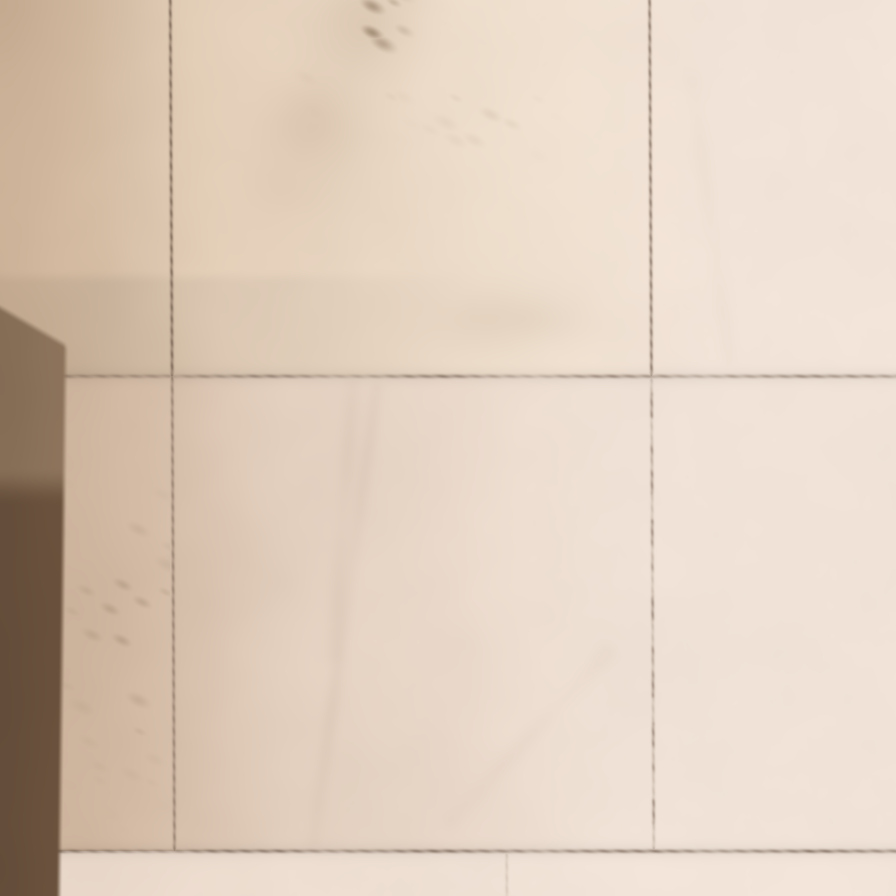
This texture is drawn by a three.js fragment shader. Its source:

```glsl
// Pale stone floor tiles with thin worn joints, faint veins, stains and a dark post at the left.
varying vec2 vUv;

const vec2 PITCH = vec2(0.535, 0.530);
const vec2 ORIGIN = vec2(0.195, 0.050);
const float ROW_SHIFT = 0.693;     // joint offset of the bottom row, in tiles
const float JOINT_LEAN = 0.005;
const float JOINT_WIDTH = 0.0023;
const float JOINT_HALO = 0.009;
const vec3 STONE_LIGHT = vec3(0.945, 0.890, 0.845);
const vec3 STONE_MID = vec3(0.890, 0.810, 0.740);
const vec3 STONE_SHADE = vec3(0.800, 0.700, 0.610);
const vec3 WARM_TINT = vec3(1.000, 0.995, 0.970);
const vec3 STAIN = vec3(0.640, 0.540, 0.430);
const vec3 JOINT = vec3(0.430, 0.350, 0.290);
const vec3 POST_TOP = vec3(0.520, 0.425, 0.335);
const vec3 POST_LOW = vec3(0.390, 0.300, 0.225);

float hash(vec2 p) {
  return fract(sin(dot(p, vec2(127.1, 311.7))) * 43758.55);
}

// Layered sines with a turning domain, about -1 to 1
float clouds(vec2 p) {
  float sum = 0.0, amp = 0.5;
  for (int i = 0; i < 4; i++) {
    sum += amp * sin(p.x + 1.3 * sin(p.y)) * cos(p.y + 0.9 * sin(p.x));
    p = mat2(1.5, 1.1, -1.1, 1.5) * p + 2.7;
    amp *= 0.55;
  }
  return sum;
}

// Scattered soft specks, one per cell, with random size
float specks(vec2 p, float density) {
  vec2 cell = floor(p);
  float mark = 0.0;
  for (int j = -1; j <= 1; j++) {
    for (int i = -1; i <= 1; i++) {
      vec2 id = cell + vec2(float(i), float(j));
      vec2 d = p - id - vec2(hash(id), hash(id + 19.3));
      d = vec2(d.x - 0.5 * d.y, d.y + 0.5 * d.x) * vec2(0.6, 1.2);
      float size = mix(0.25, 0.50, hash(id + 7.1));
      float spot = 1.0 - smoothstep(0.0, 1.0, length(d) / size);
      mark = max(mark, spot * step(hash(id + 31.7), density));
    }
  }
  return mark;
}

float blob(vec2 p, vec2 center, vec2 radius) {
  vec2 d = (p - center) / radius;
  return exp(-dot(d, d));
}

// Soft streak from a to b that fades at both ends
float vein(vec2 p, vec2 a, vec2 b, float width) {
  vec2 ab = b - a;
  float t = clamp(dot(p - a, ab) / dot(ab, ab), 0.0, 1.0);
  float d = length(p - a - ab * t) / width;
  return exp(-d * d) * (0.75 + 0.25 * sin(t * 11.0 + a.x * 30.0));
}

float softLine(float d, float width) {
  return exp(-d * d / (width * width));
}

void main() {
  vec2 uv = vUv;
  float cloud = clouds(uv * 9.0);
  float grain = clouds(uv * 37.0 + 3.0);

  // Tile grid with a shifted bottom row
  vec2 grid = (uv - ORIGIN + vec2(JOINT_LEAN * uv.y, 0.0)) / PITCH;
  float row = floor(grid.y);
  float bottomRow = step(row, -0.5);
  float topRow = step(0.5, row);
  grid.x -= ROW_SHIFT * bottomRow;
  vec2 tile = floor(grid);
  vec2 toJoint = (fract(grid + 0.5) - 0.5) * PITCH;

  // Stone lit from the right
  float light = uv.x + 0.025 * cloud + 0.10 * topRow * uv.y;
  vec3 color = mix(STONE_SHADE, STONE_MID, smoothstep(0.04, 0.36, light));
  color = mix(color, STONE_LIGHT, smoothstep(0.20, 0.78, light));
  color = mix(color, STONE_LIGHT, 0.75 * bottomRow);
  color *= mix(vec3(1.0), WARM_TINT, topRow * (1.0 - smoothstep(0.55, 0.85, uv.x)));
  color *= 1.0 + 0.012 * (hash(tile) - 0.5) + 0.010 * cloud + 0.004 * grain;

  // Soft shade across the foot of the upper row
  float footShade = topRow * (1.0 - smoothstep(0.682, 0.700, uv.y));
  color *= 1.0 - 0.05 * footShade * (1.0 - smoothstep(0.12, 0.62, uv.x));

  // Stains and specks gathered in worn areas
  float smear = vein(uv, vec2(0.42, 1.0), vec2(0.33, 0.80), 0.055);
  float worn = 0.20 * smear + 0.25 * blob(uv, vec2(0.0, 1.0), vec2(0.12, 0.08));
  worn += 0.15 * blob(uv, vec2(0.57, 0.645), vec2(0.08, 0.03));
  color = mix(color, STAIN, clamp(worn * (0.85 + 0.5 * cloud), 0.0, 1.0));
  float wear = blob(uv, vec2(0.40, 0.97), vec2(0.045, 0.055));
  wear += 0.40 * blob(uv, vec2(0.14, 0.30), vec2(0.06, 0.13)) * step(uv.x, 0.19);
  wear += 0.15 * blob(uv, vec2(0.54, 0.87), vec2(0.06, 0.05));
  color = mix(color, STAIN * 0.85, 0.75 * min(wear * specks(uv * 36.0, 0.4), 1.0));

  // Long faint veins
  float veins = vein(uv, vec2(0.394, 0.57), vec2(0.372, 0.27), 0.010);
  veins += vein(uv, vec2(0.420, 0.565), vec2(0.350, 0.06), 0.009);
  veins += 0.7 * vein(uv, vec2(0.677, 0.27), vec2(0.505, 0.085), 0.011);
  veins += 0.5 * vein(uv, vec2(0.772, 0.91), vec2(0.814, 0.60), 0.010);
  color *= 1.0 - vec3(0.022, 0.028, 0.032) * veins;

  // Worn joints: dark beads at the upper left, faint broken dashes elsewhere
  float bead = 0.82 + 0.18 * sin(uv.y * 480.0 + uv.x * 330.0);
  float dashes = smoothstep(-0.5, 0.6, sin(uv.y * 83.0) + sin(uv.y * 139.0 + 1.0));
  float leftJoint = 1.0 - smoothstep(0.3, 0.5, uv.x);
  float upright = mix(mix(0.22, 0.50, dashes), 0.62, topRow);
  upright = mix(upright, mix(0.50, 0.72, topRow), leftJoint);
  upright = mix(upright, 0.15, bottomRow) * softLine(toJoint.x, JOINT_WIDTH * 0.85);
  float across = 0.40 + 0.10 * sin(uv.x * 29.0) + 0.15 * grain;
  across += 0.12 * (1.0 - smoothstep(0.2, 0.4, uv.y));
  across *= softLine(toJoint.y, JOINT_WIDTH);
  color = mix(color, JOINT, clamp(max(across, upright) * bead, 0.0, 1.0));
  color *= 1.0 - 0.035 * softLine(toJoint.y, JOINT_HALO);

  // Dark post with a sloped top
  float side = smoothstep(-0.004, 0.004, 0.066 + 0.012 * uv.y - uv.x);
  float slope = smoothstep(-0.005, 0.005, 0.657 - 0.58 * uv.x - uv.y);
  vec3 post = mix(POST_LOW, POST_TOP, smoothstep(0.435, 0.480, uv.y));
  post *= 1.0 + 0.025 * cloud + 0.06 * smoothstep(0.0, 0.07, uv.x);
  gl_FragColor = vec4(mix(color, post, side * slope), 1.0);
}
```
